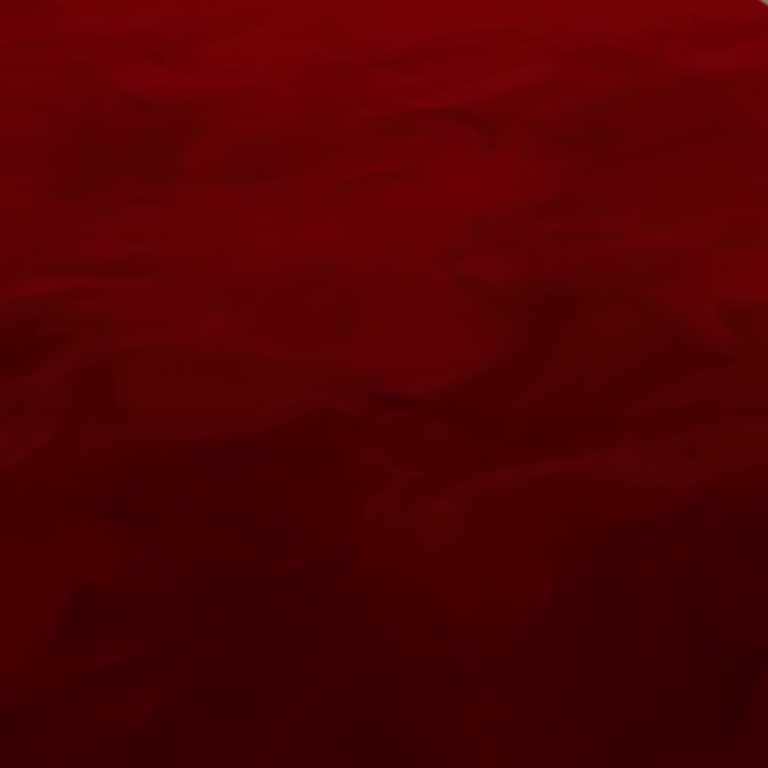
Give the GLSL for this texture, as a Shadertoy shader.

```glsl
// Dark red velvet cloth receding upward, with soft dimples, creases and a faint weave.

const vec3 SHADOW_RED = vec3(0.226, 0.000, 0.008);
const vec3 LIT_RED    = vec3(0.432, 0.006, 0.022);
const vec3 PALE_FLOOR = vec3(0.55, 0.45, 0.38);

float hash(vec2 p) {
    vec3 q = fract(p.xyx * vec3(0.1031, 0.1030, 0.0973));
    q += dot(q, q.yzx + 33.33);
    return fract((q.x + q.y) * q.z);
}

// Smooth value noise in -1..1
float noise(vec2 p) {
    vec2 cell = floor(p);
    vec2 f = fract(p);
    f = f * f * f * (f * (f * 6.0 - 15.0) + 10.0);
    float low  = mix(hash(cell), hash(cell + vec2(1, 0)), f.x);
    float high = mix(hash(cell + vec2(0, 1)), hash(cell + vec2(1, 1)), f.x);
    return 2.0 * mix(low, high, f.y) - 1.0;
}

float fbm(vec2 p, float gain) {
    mat2 turn = mat2(1.94, 0.40, -0.40, 1.94);
    float sum = 0.0;
    float amplitude = 0.5;
    for (int i = 0; i < 4; i++) {
        sum += amplitude * noise(p);
        p = turn * p + 17.3;
        amplitude *= gain;
    }
    return sum;
}

// Flattens features toward the far (upper) edge and tilts them to the right
vec2 clothPlane(vec2 uv) {
    float depth = uv.y * (4.5 + 6.0 * uv.y);
    return vec2(5.0 * uv.x + 0.8 * uv.y, depth - 1.6 * uv.x);
}

// Short dark dimples, sparse and elongated along the folds
float dimples(vec2 p) {
    float spots = noise(p) + 0.4 * noise(p * 2.1 + 8.0);
    return smoothstep(0.35, 1.0, spots);
}

// Faint crossing threads
float weave(vec2 uv, float threads) {
    float warpThread = noise(uv * vec2(threads, 12.0));
    float weftThread = noise(uv * vec2(12.0, threads) + 70.0);
    return 0.6 * warpThread + 0.4 * weftThread;
}

void mainImage(out vec4 fragColor, in vec2 fragCoord) {
    vec2 uv = fragCoord / iResolution.xy;

    // Warped cloth coordinates
    vec2 p = clothPlane(uv);
    p += 0.5 * vec2(noise(p * 0.9 + 5.0), noise(p * 0.9 + 23.0));
    p += 0.16 * vec2(noise(p * 2.3 + 51.0), noise(p * 2.3 + 63.0));

    // Light falls off toward the viewer
    float light = 0.02 + 0.98 * pow(uv.y, 1.45);

    // Broad folds and small ripples
    float relief = mix(0.8, 1.0, smoothstep(0.0, 0.6, uv.y));
    light += 0.36 * relief * fbm(p * vec2(0.75, 0.8) + 9.0, 0.5);
    light += 0.17 * relief * fbm(p * vec2(1.9, 2.0) + 31.0, 0.55);

    // Dimples with a lit upper lip
    vec2 spot = p * vec2(1.5, 1.7) + 13.0;
    light -= 0.17 * relief * dimples(spot);
    light += 0.10 * relief * dimples(spot - vec2(0.1, 0.5));
    light += 0.020 * weave(uv, 90.0);

    // Soft knee keeps the deepest and brightest reds close to the palette
    light = mix(light, smoothstep(-0.25, 1.2, light) * 1.25 - 0.16, 0.35);
    light = clamp(light, -0.20, 1.12);
    vec3 color = max(mix(SHADOW_RED, LIT_RED, light), 0.0);

    // Sliver of floor beyond the rounded far corner
    float corner = dot(1.0 - uv, vec2(0.55, 0.84));
    color = mix(PALE_FLOOR, color, smoothstep(0.003, 0.009, corner));

    fragColor = vec4(color, 1.0);
}
```
